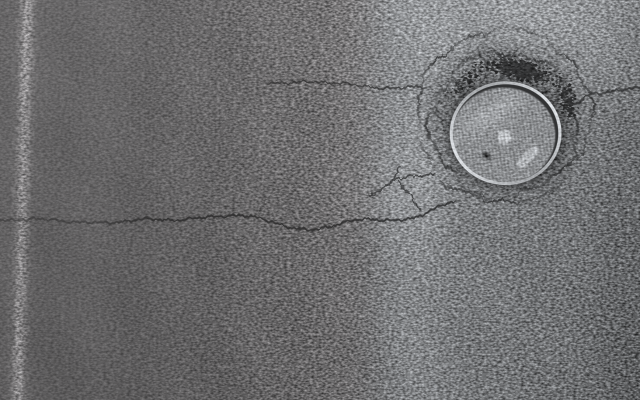
Give the GLSL for this texture, as a Shadertoy shader.

```glsl
// Worn asphalt with a faded paint stripe, wandering cracks and a round metal cover.
// Gradients set the light, two layers of cellular noise make the grain, and
// distances warped by layered sines draw the cracks. Unit: canvas height.

#define COVER_CENTER vec2(1.264, 0.667)
#define COVER_RADIUS vec2(0.139, 0.129)
#define COLLAR_CENTER vec2(1.26, 0.71)
#define GRAIN_SCALE vec2(115.0, 190.0)
#define GRAIN_AMOUNT 0.33
#define CRACK_JITTER 0.004
#define CRACK_WIDTH 0.0046
#define CRACK_TONE 0.17

vec2 hash2(vec2 cell) {
    vec3 h = fract(cell.xyx * vec3(0.1031, 0.1030, 0.0973));
    h += dot(h, h.yzx + 33.33);
    return fract((h.xx + h.yz) * h.zy);
}

// Distance to the nearest scattered point
float cellular(vec2 p) {
    vec2 cell = floor(p);
    float nearest = 4.0;
    for (int i = 0; i < 9; i++) {
        vec2 c = cell + vec2(i % 3 - 1, i / 3 - 1);
        nearest = min(nearest, length(c + hash2(c) - p));
    }
    return nearest;
}

float wander(float t) {
    return 0.5 * sin(t * 47.0) + 0.4 * sin(t * 113.0 + 1.3) + 0.35 * sin(t * 241.0 + 4.0)
         + 0.25 * sin(t * 517.0 + 2.0 * sin(t * 61.0));
}

float bump(float x, float center, float width) {
    float t = (x - center) / width;
    return exp(-t * t);
}

float blob(vec2 p, vec2 center, vec2 size, float angle) {
    float c = cos(angle), s = sin(angle);
    vec2 v = mat2(c, -s, s, c) * (p - center) / size;
    return exp(-dot(v, v));
}

float segment(vec2 p, vec2 a, vec2 b) {
    vec2 ab = b - a;
    return length(p - a - ab * clamp(dot(p - a, ab) / dot(ab, ab), 0.0, 1.0));
}

float line(float d, float width) {
    return 1.0 - smoothstep(0.1 * width, width + 0.3 / iResolution.y, abs(d));
}

float span(float x, float a, float b) {
    return smoothstep(a, a + 0.03, x) * (1.0 - smoothstep(b - 0.03, b, x));
}

float cracks(vec2 p, float chips) {
    vec2 q = p + CRACK_JITTER * vec2(wander(p.y + 0.3), wander(p.x));
    float w = CRACK_WIDTH * (1.3 - 0.9 * chips);
    // Long lower crack and the upper one
    float lower = 0.451 + 0.011 * bump(p.x, 0.58, 0.07) - 0.027 * bump(p.x, 0.77, 0.075)
                - 0.009 * bump(p.x, 0.24, 0.07) + 0.044 * smoothstep(1.02, 1.13, p.x);
    float upper = 0.794 - 0.013 * smoothstep(0.84, 0.93, p.x);
    float ink = line(q.y - lower, w) * span(p.x, -0.1, 1.16) * (0.6 + 0.4 * smoothstep(0.2, 0.4, p.x));
    ink = max(ink, 0.85 * line(q.y - upper, w * 0.8) * span(p.x, 0.65, 1.08));
    // Right crack and the forked branches
    vec2 bend = vec2(1.48, 0.767), fork = vec2(0.985, 0.551);
    float d = min(segment(q, vec2(1.43, 0.735), bend), segment(q, bend, vec2(1.62, 0.781)));
    ink = max(ink, 0.9 * line(d, w));
    q += 0.003 * vec2(wander(p.y * 1.7), wander(p.x * 1.6 + 0.5));
    d = min(segment(q, vec2(0.92, 0.505), fork), segment(q, fork, vec2(1.0, 0.585)));
    d = min(d, segment(q, fork, vec2(1.085, 0.565)));
    d = min(d, segment(q, vec2(1.0, 0.545), vec2(1.05, 0.475)));
    ink = max(ink, 0.85 * line(d, w * 0.8));
    d = segment(q, vec2(0.645, 0.46), vec2(0.672, 0.512));
    ink = max(ink, 0.35 * line(d, w * 0.7));
    // Broken rings around the cover
    vec2 v = q - COLLAR_CENTER;
    float a = atan(v.y, v.x), r = length(v);
    float ripple = 0.005 * sin(a * 5.0 + 1.0) + 0.003 * sin(a * 13.0);
    float broken = 0.55 + 0.2 * sin(a * 3.0 + 0.5) + 0.2 * sin(a * 11.0);
    ink = max(ink, broken * line(r - 0.217 - ripple, w));
    return max(ink, (1.1 - broken) * line(r - 0.181 + 0.022 * sin(a) + 1.6 * ripple, w * 1.2));
}

float asphalt(vec2 p, float grain) {
    float tone = 0.36 + 0.05 * p.y + 0.045 * (smoothstep(0.35, 0.9, p.x) + smoothstep(0.88, 1.0, p.x));
    tone += 0.055 * bump(p.x, 1.03, 0.13);
    tone += 0.11 * blob(p, vec2(1.36, 1.0), vec2(0.34, 0.25), 0.0);
    tone += 0.06 * blob(p, vec2(1.02, 0.54), vec2(0.13), 0.0);
    tone -= 0.09 * smoothstep(1.3, 1.65, p.x) * (1.0 - 0.5 * p.y);
    tone += 0.007 * sin(p.x * 31.0 + sin(p.y * 5.0)) + 0.006 * sin(p.y * 23.0 + p.x * 17.0);
    tone += GRAIN_AMOUNT * mix(0.33, 1.0, smoothstep(0.1, 1.05, p.x)) * grain;
    // Faded paint stripe
    float stripe = bump(p.x, mix(0.044, 0.068, p.y) + 0.002 * wander(p.y), 0.016);
    return tone + stripe * (0.13 + 0.1 * abs(p.y - 0.45) + 0.22 * grain);
}

// Cover plate, its grip pattern and worn patches
float plate(vec2 p, float grain) {
    vec2 grip = sin(mat2(0.8, 0.6, -0.6, 0.8) * p * 520.0);
    float tone = 0.55 + 0.07 * grip.x * grip.y + 0.22 * grain;
    tone += 0.1 * blob(p, vec2(1.23, 0.715), vec2(0.09, 0.03), 0.55);
    tone += 0.2 * (1.0 - smoothstep(0.012, 0.022, length(p - vec2(1.261, 0.658))));
    float bar = segment(p, vec2(1.305, 0.592), vec2(1.335, 0.622));
    tone += 0.16 * (1.0 - smoothstep(0.008, 0.016, bar));
    return tone - 0.45 * blob(p, vec2(1.216, 0.611), vec2(0.01, 0.006), -0.6);
}

void mainImage(out vec4 fragColor, in vec2 fragCoord) {
    vec2 p = fragCoord / iResolution.y;
    float px = 1.0 / iResolution.y;
    // Opposed layers hide the cell outlines
    float grain = 0.85 * (cellular(p.yx * GRAIN_SCALE.yx * 0.83 + 37.0) - cellular(p * GRAIN_SCALE));
    float chips = cellular(p * 75.0);
    float tone = asphalt(p, grain);
    // Sunken collar with ragged dirt
    float collar = 1.0 - smoothstep(0.14, 0.225, length(p - COLLAR_CENTER));
    tone -= collar * (0.07 + 0.16 * smoothstep(0.45, 0.8, chips));
    float dirt = blob(p, vec2(1.3, 0.825), vec2(0.085, 0.028), -0.25)
               + 0.6 * blob(p, vec2(1.165, 0.795), vec2(0.055, 0.025), 0.7)
               + 0.7 * blob(p, vec2(1.42, 0.745), vec2(0.025, 0.055), 0.2);
    float ragged = smoothstep(0.38, 0.68, dirt + 0.7 * (0.45 - chips) - 0.3 * grain);
    tone = mix(tone, 0.18 + 0.12 * grain, 0.9 * ragged * smoothstep(0.1, 0.3, dirt));
    tone = mix(tone, CRACK_TONE, 0.85 * cracks(p, chips));
    // Cover: outer shadow, plate, inner shadow, bright rim
    vec2 v = p - COVER_CENTER;
    float d = (length(v / COVER_RADIUS) - 1.0) * COVER_RADIUS.y;
    tone *= 1.0 - 0.35 * exp(-max(d, 0.0) * 90.0);
    float inner = length((v + vec2(0.005, 0.006)) / COVER_RADIUS) * COVER_RADIUS.y;
    float body = mix(plate(p, grain), 0.2, smoothstep(0.117, 0.123, inner));
    tone = mix(tone, body, 1.0 - smoothstep(-px, px, d));
    float rim = 0.77 + 0.1 * sin(atan(v.y, v.x) * 2.0 + 0.6) + 0.1 * grain;
    tone = mix(tone, rim, 1.0 - smoothstep(0.002, 0.003 + px, abs(d + 0.003)));
    vec3 tint = mix(vec3(1.005, 0.992, 1.0), vec3(0.985, 1.0, 1.018), smoothstep(0.85, 1.0, p.x));
    fragColor = vec4(clamp(tone * tint, 0.0, 1.0), 1.0);
}
```
